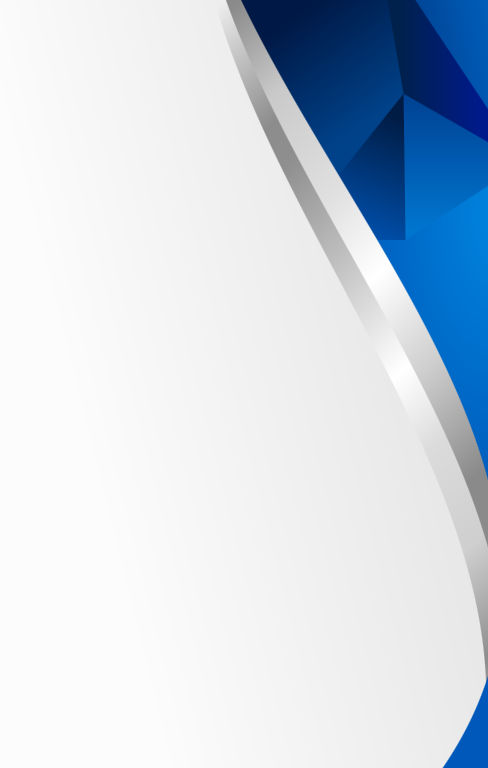
Write a Shadertoy shader that draws this background.

```glsl
// Pale panel with a curved two-part silver ribbon and faceted blue corner.

// Antialiased coverage of the positive side of a distance.
float cover(float d) {
    return clamp(d / max(fwidth(d), 1e-5) + 0.5, 0.0, 1.0);
}

// Coverage above a line running from left to right (y points down).
float above(vec2 q, vec2 a, vec2 b) {
    vec2 e = b - a, r = q - a;
    return cover(e.y * r.x - e.x * r.y);
}

// Cubic edge x(y), with coefficients from constant to cubic.
float curve(vec4 k, float y) {
    return k.x + y * (k.y + y * (k.z + y * k.w));
}

// Linear blend of a into b between two positions.
float blend(float a, float b, float from, float to, float s) {
    return mix(a, b, clamp((s - from) / (to - from), 0.0, 1.0));
}

float innerSilver(float s) {
    float g = blend(0.93, 0.55, 0.0, 0.16, s);
    g = blend(g, 0.56, 0.16, 0.21, s);
    g = blend(g, 0.74, 0.21, 0.33, s);
    g = blend(g, 1.0, 0.33, 0.485, s);
    g = blend(g, 0.86, 0.485, 0.58, s);
    g = blend(g, 0.81, 0.58, 0.71, s);
    g = blend(g, 0.55, 0.71, 0.85, s);
    return blend(g, 0.76, 0.85, 1.0, s);
}

float outerSilver(float s) {
    float g = blend(0.54, 0.79, 0.0, 0.12, s);
    g = blend(g, 0.88, 0.12, 0.26, s);
    g = blend(g, 1.0, 0.26, 0.36, s);
    g = blend(g, 0.81, 0.36, 0.48, s);
    return blend(g, 0.54, 0.48, 0.62, s);
}

vec3 facets(vec2 q) {
    vec2 apex = vec2(0.827, 0.122), foot = vec2(0.831, 0.3125);
    float aboveFoot = cover(foot.y - q.y);

    // Broad lower face, brightest at the right.
    float glow = clamp(1.0 - length((q - vec2(1.02, 0.28)) * vec2(3.2, 2.6)), 0.0, 1.0);
    vec3 col = mix(vec3(0.0, 0.35, 0.73), vec3(0.0, 0.52, 0.87), glow);

    // Face to the right below the apex.
    float t = clamp((q.y - 0.12) / 0.18, 0.0, 1.0);
    vec3 face = mix(vec3(0.0, 0.25, 0.57), vec3(0.0, 0.46, 0.81), t);
    col = mix(col, face, aboveFoot * above(q, foot, vec2(1.0, 0.242)));

    // Shaded face to the left below the apex.
    t = clamp((q.y - 0.14 - 0.25 * (q.x - 0.76)) / 0.17, 0.0, 1.0);
    face = mix(vec3(0.0, 0.11, 0.27), vec3(0.0, 0.31, 0.67), t);
    col = mix(col, face, aboveFoot * above(q, foot, apex));

    // Narrow dark wedge turning indigo.
    t = clamp((q.x - 0.82) / 0.17, 0.0, 1.0);
    face = mix(vec3(0.0, 0.13, 0.30), vec3(0.0, 0.10, 0.55), t);
    col = mix(col, face, above(q, apex, vec2(1.0, 0.185)));

    // Upper right corner.
    t = clamp((q.x - 0.85) / 0.15 - 2.0 * q.y, 0.0, 1.0);
    face = mix(vec3(0.0, 0.27, 0.59), vec3(0.0, 0.37, 0.73), t);
    col = mix(col, face, above(q, vec2(0.851, 0.0), vec2(1.0, 0.142)));

    // Navy upper left face.
    t = clamp((q.y + 0.45 * (q.x - 0.65)) / 0.21, 0.0, 1.0);
    face = mix(vec3(0.0, 0.095, 0.27), vec3(0.0, 0.26, 0.54), t);
    float left = 1.0 - above(q, vec2(0.794, 0.0), apex);
    return mix(col, face, left * above(q, vec2(0.694, 0.228), apex));
}

void mainImage(out vec4 fragColor, in vec2 fragCoord) {
    vec2 q = fragCoord / iResolution.xy;
    q.y = 1.0 - q.y;

    // Signed offsets from the three ribbon edges.
    float inner = q.x - curve(vec4(0.439, 0.446, 1.052, -0.955), q.y);
    float ridge = q.x - curve(vec4(0.463, 0.556, 0.984, -0.992), q.y);
    float outer = q.x - curve(vec4(0.494, 0.752, 0.811, -1.15), q.y);

    // Panel shading, then each ribbon half, then the blue corner.
    float shade = clamp(0.982 - 0.112 * q.x + 0.044 * q.y, 0.895, 0.99);
    vec3 col = vec3(shade);
    col = mix(col, vec3(innerSilver(q.y + 0.4 * (inner - 0.025))), cover(inner));
    col = mix(col, vec3(outerSilver(q.y + 0.4 * (ridge - 0.025))), cover(ridge));
    col = mix(col, facets(q), cover(outer));
    fragColor = vec4(col, 1.0);
}
```
